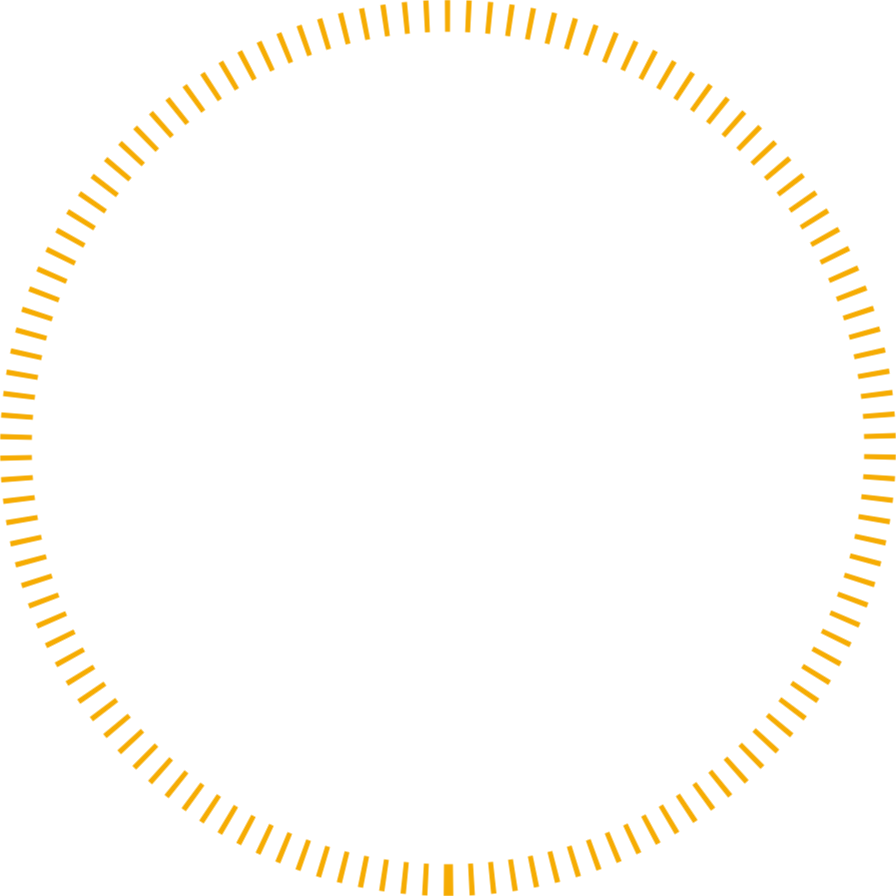
This background is drawn by a three.js fragment shader. Its source:

```glsl
// A thin ring of amber radial ticks on white, like a dashed circle outline.
// The angle is measured counterclockwise from the bottom and repeated with
// fract; the last, cut-off tick meets the first and makes one wider tick.

varying vec2 vUv;

const float TAU = 6.2831853;

const vec3 PAPER = vec3(1.0);
const vec3 AMBER = vec3(0.965, 0.675, 0.01);

const vec2 CENTER = vec2(0.5);
const float OUTER_RADIUS = 0.5;
const float INNER_RADIUS = 0.4645;
const float TICKS_PER_TURN = 130.2; // the fraction is the cut-off last tick
const float TICK_FILL = 0.246;      // share of each cell that is inked
const float EDGE = 0.002;           // width of the soft edge

// Signed distance from x to the interval [a, b]
float intervalDistance(float x, float a, float b) {
  return abs(x - 0.5 * (a + b)) - 0.5 * (b - a);
}

// Ink coverage for a signed distance
float coverage(float d) {
  return clamp(0.5 - d / EDGE, 0.0, 1.0);
}

void main() {
  vec2 p = vUv - CENTER;
  float radius = length(p);

  // Turn from the bottom: -0.5 to 0.5, positive toward the right
  float turn = atan(p.x, -p.y + 1e-6) / TAU;
  float cell = fract(turn) * TICKS_PER_TURN;
  float cellWidth = TAU * radius / TICKS_PER_TURN;

  // Repeated ticks, each starting at its cell boundary
  float nearest = fract(cell + 0.5 - 0.5 * TICK_FILL) - 0.5;
  float tick = abs(nearest) - 0.5 * TICK_FILL;

  // Wider tick where the cut-off cell joins the first one
  float cutOff = fract(TICKS_PER_TURN);
  float seam = intervalDistance(turn * TICKS_PER_TURN, -cutOff, TICK_FILL);
  float side = min(tick, seam) * cellWidth;

  // Limit the ticks to the ring
  float band = intervalDistance(radius, INNER_RADIUS, OUTER_RADIUS);
  float ink = coverage(side) * coverage(band);

  gl_FragColor = vec4(mix(PAPER, AMBER, ink), 1.0);
}
```
